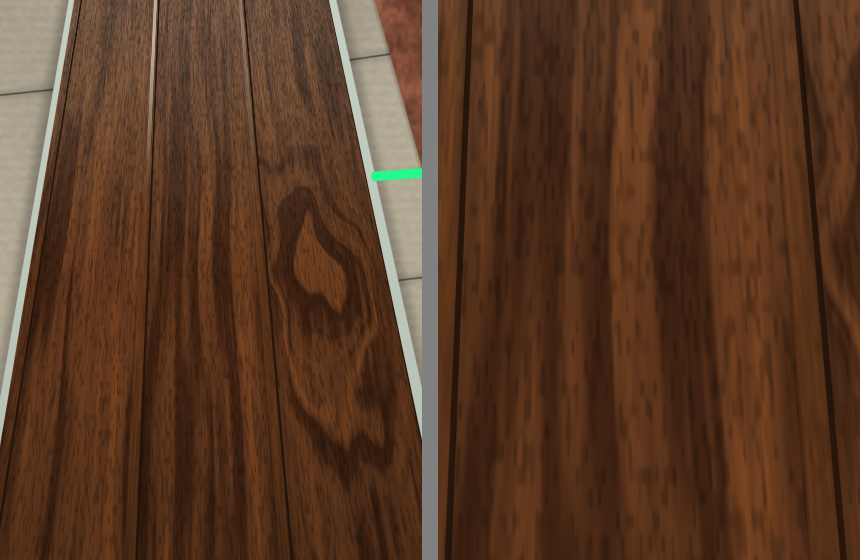
Left: the whole. Right: its middle third, enlarged.
This texture is drawn by a WebGL 2 fragment shader. Its source:

```glsl
#version 300 es
precision highp float;
// Three grooved walnut planks in perspective, pale edge strips, lying on cardboard.
uniform vec2 u_resolution;
out vec4 outColor;

#define PLANKS 3.0
#define GROOVE_WIDTH 0.0028
#define BEVEL_WIDTH 0.028
#define WOOD_DARK vec3(0.235, 0.125, 0.065)
#define WOOD_MID vec3(0.365, 0.208, 0.110)
#define WOOD_LIGHT vec3(0.49, 0.275, 0.125)
#define SHEEN vec3(0.58, 0.50, 0.44)
#define STRIP vec3(0.77, 0.81, 0.76)
#define CARD vec3(0.70, 0.665, 0.585)
#define FLOOR vec3(0.45, 0.27, 0.20)
#define MARK vec3(0.14, 0.98, 0.55)

float hash(vec2 p) {
  vec3 q = fract(vec3(p.xyx) * 0.1031);
  q += dot(q, q.yzx + 33.33);
  return fract((q.x + q.y) * q.z);
}

float noise(vec2 p) {
  vec2 i = floor(p), f = fract(p);
  f = f * f * (3.0 - 2.0 * f);
  return mix(mix(hash(i), hash(i + vec2(1, 0)), f.x),
             mix(hash(i + vec2(0, 1)), hash(i + vec2(1, 1)), f.x), f.y);
}

// Soft step that covers about one and a half pixels.
float edge(float a, float x) {
  float w = 0.75 / u_resolution.x;
  return smoothstep(a - w, a + w, x);
}

float stripe(float d, float halfWidth) {
  return 1.0 - edge(halfWidth, abs(d));
}

float segment(vec2 p, vec2 a, vec2 b) {
  vec2 v = b - a;
  return length(p - a - v * clamp(dot(p - a, v) / dot(v, v), 0.0, 1.0));
}

// Long figure lines; the last plank bends them round an oval heart.
float figure(float q, float t, float plank) {
  float seed = plank * 17.0;
  float x = q + 0.10 * (noise(vec2(q * 2.0 + seed, t * 6.0)) - 0.5);
  float straight = 0.30 * noise(vec2(x * 6.0 + seed, t * 3.0))
                 + 0.42 * noise(vec2(x * 15.0 + seed, t * 4.0))
                 + 0.28 * noise(vec2(x * 38.0 + seed, t * 8.0));
  vec2 h = vec2((q - 0.40) / 0.16, (t - 1.18) / 0.062);
  h.x += 0.25 * h.y;
  h += 1.3 * (vec2(noise(vec2(q * 5.0, t * 22.0)), noise(vec2(q * 7.0 + 9.0, t * 12.0))) - 0.5);
  float r = length(h);
  float rings = 0.5 * noise(vec2(r * 2.2, t * 4.0)) + 0.3 * noise(vec2(r * 6.0, t * 8.0))
              + 0.2 * noise(vec2(x * 30.0, t * 9.0));
  rings = mix(rings, 0.70, 1.0 - smoothstep(0.8, 1.0, r));
  rings -= 0.2 * exp(-pow((r - 1.1) * 7.0, 2.0));
  float oval = step(1.5, plank) * (1.0 - smoothstep(2.6, 4.6, r));
  return mix(straight, rings, oval);
}

vec3 wood(float s, float t, vec2 uv) {
  float plank = clamp(floor(s * PLANKS), 0.0, PLANKS - 1.0);
  float tone = figure(s * PLANKS - plank, t, plank);
  tone = smoothstep(0.18, 0.84, tone + 0.06 * (noise(vec2(s * 9.0, t * 14.0)) - 0.5));
  vec3 c = mix(WOOD_DARK, WOOD_MID, smoothstep(0.05, 0.55, tone));
  c = mix(c, WOOD_LIGHT, 0.6 * smoothstep(0.55, 1.0, tone));
  // Short dark pores and fine fibres
  float pore = noise(vec2(s * 260.0, t * 125.0 + plank * 31.0));
  float fibre = noise(vec2(s * 300.0, t * 30.0));
  c *= 1.0 - 0.22 * smoothstep(0.45, 0.95, pore);
  c *= 0.92 + 0.16 * fibre;
  // Bevels and grooves between the planks
  float k = floor(s * PLANKS + 0.5);
  float d = s - k / PLANKS - (k < 0.5 ? 0.028 : 0.0);
  float inner = step(0.5, k) * step(k, PLANKS - 0.5);
  float bevel = edge(-BEVEL_WIDTH, d) * (1.0 - edge(0.0, d));
  c = mix(c, WOOD_LIGHT * (0.68 + 0.25 * fibre), 0.5 * bevel * inner);
  c *= 1.0 - 0.15 * stripe(d + BEVEL_WIDTH, 0.002) * inner;
  float groove = stripe(d, GROOVE_WIDTH);
  c = mix(c, WOOD_DARK * 0.55, 0.8 * groove);
  c *= 1.0 - 0.16 * smoothstep(0.03, 0.0, abs(d));
  // Window light grows toward the far end
  float far = smoothstep(0.45, 1.08, uv.y);
  c = mix(c, SHEEN * (0.85 + 0.3 * fibre - 0.3 * pore), 0.52 * far * (1.0 - groove));
  float glint = stripe(d + 0.014, 0.006) * inner * smoothstep(0.62, 0.95, uv.y);
  c = mix(c, vec3(0.80, 0.74, 0.68), glint * (k < 1.5 ? 0.8 : 0.35));
  return c * mix(0.90, 1.04, smoothstep(0.0, 0.4, uv.y)) * (1.0 - 0.10 * smoothstep(0.6, 1.0, s));
}

vec3 ground(vec2 uv) {
  float grain = noise(uv * vec2(90.0, 160.0)) - 0.5;
  vec3 c = CARD * (0.97 + 0.05 * grain + 0.012 * sin(uv.y * 330.0));
  c *= 0.92 + 0.14 * noise(uv * 5.0);
  // Folds across the sheets
  float left = uv.y - 0.83 - 0.08 * uv.x;
  float rightFar = uv.y - 0.893 - 0.11 * (uv.x - 0.83);
  float rightNear = uv.y - 0.499 - 0.09 * (uv.x - 0.94);
  float fold = uv.x < 0.5 ? abs(left) : min(abs(rightFar), abs(rightNear));
  c *= 1.0 - 0.42 * stripe(fold, 0.0016) - 0.10 * smoothstep(0.018, 0.0, fold);
  // Worn floor past the sheet
  float rust = noise(uv * 38.0) * 0.6 + noise(uv * 110.0) * 0.4;
  vec3 base = mix(FLOOR * 0.75, FLOOR * 1.4, rust);
  float border = uv.x - mix(1.0, 0.888, (uv.y - 0.70) / 0.30);
  c *= 1.0 - 0.2 * smoothstep(0.012, 0.0, abs(border));
  return mix(c, base, edge(0.0, border));
}

void main() {
  vec2 uv = gl_FragCoord.xy / u_resolution;
  // Converging sides give position across (s) and depth along (t)
  float left = mix(-0.045, 0.176, uv.y), right = mix(1.06, 0.779, uv.y);
  float outerLeft = mix(-0.066, 0.163, uv.y), outerRight = mix(1.09, 0.797, uv.y);
  float width = right - left;
  float s = (uv.x - left) / width, t = 1.0 / width;

  vec3 c = ground(uv);
  float gap = max(outerLeft - uv.x, uv.x - outerRight);
  c *= 1.0 - 0.22 * smoothstep(0.035, 0.0, gap);
  c = mix(c, STRIP * (0.92 + 0.08 * uv.y), 1.0 - edge(0.0, gap));
  float board = edge(left, uv.x) * (1.0 - edge(right, uv.x));
  c = mix(c, wood(s, t, uv), board);
  // Bright stroke at the right side
  float stroke = segment(uv, vec2(0.888, 0.685), vec2(1.02, 0.692));
  c = mix(c, MARK, 1.0 - edge(0.0085, stroke));
  outColor = vec4(c, 1.0);
}
```
